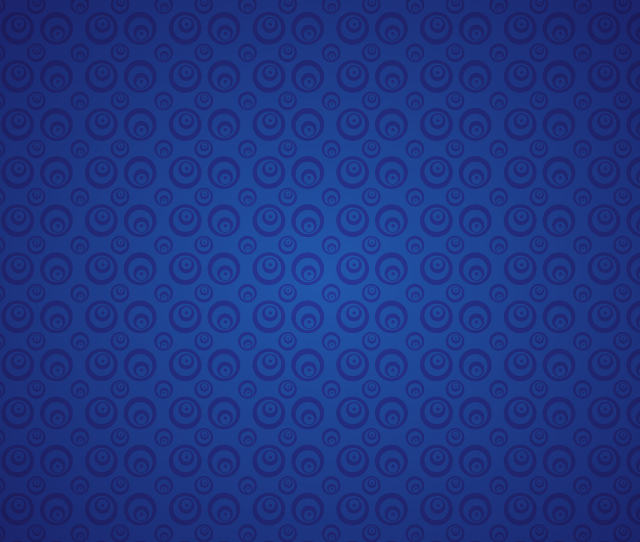
Give the GLSL for this pattern, as a Shadertoy shader.

```glsl
const float COLUMNS = 7.64;
const float ROW_HEIGHT = 0.574; // measured in column widths

float disc(vec2 p, vec2 centre, float radius, float pixel) {
    return 1.0 - smoothstep(-0.6 * pixel, 0.6 * pixel, length(p - centre) - radius);
}

// Nested off-centre rings, repeated over the grid; lean shifts the inner rings vertically.
float nestedRings(vec2 p, vec2 centre, float size, float lean, float pixel) {
    vec2 period = vec2(1.0, ROW_HEIGHT);
    vec2 q = p - centre;
    q = (q - period * round(q / period)) / size;
    pixel /= size;

    float ink = disc(q, vec2(0.0), 1.0, pixel);
    ink *= 1.0 - disc(q, vec2(0.01, 0.08 * lean), 0.74, pixel);
    ink += disc(q, vec2(0.07, 0.27 * lean), 0.48, pixel);
    ink *= 1.0 - disc(q, vec2(0.08, 0.38 * lean), 0.315, pixel);
    ink += disc(q, vec2(0.09, 0.31 * lean), 0.1, pixel);
    return clamp(ink, 0.0, 1.0);
}

void mainImage(out vec4 fragColor, in vec2 fragCoord) {
    vec2 uv = fragCoord / iResolution.xy;
    float pixel = COLUMNS / iResolution.x;
    vec2 p = vec2(fragCoord.x, iResolution.y - fragCoord.y) * pixel;

    // Large pair, then the small pair half a row below
    float ink = nestedRings(p, vec2(0.21, 0.338), 0.196, -0.75, pixel);
    ink = max(ink, nestedRings(p, vec2(0.673, 0.338), 0.196, 1.0, pixel));
    ink = max(ink, nestedRings(p, vec2(0.432, 0.63), 0.112, -0.85, pixel));
    ink = max(ink, nestedRings(p, vec2(0.953, 0.63), 0.112, 1.1, pixel));

    // Radial glow shared by ground and rings
    float falloff = clamp(length(uv - vec2(0.505, 0.49)) / 0.7, 0.0, 1.0);
    vec3 ground = mix(vec3(0.132, 0.345, 0.675), vec3(0.105, 0.14, 0.425), falloff);
    vec3 rings = mix(vec3(0.155, 0.22, 0.59), vec3(0.105, 0.105, 0.35), falloff);

    fragColor = vec4(mix(ground, rings, ink), 1.0);
}
```
